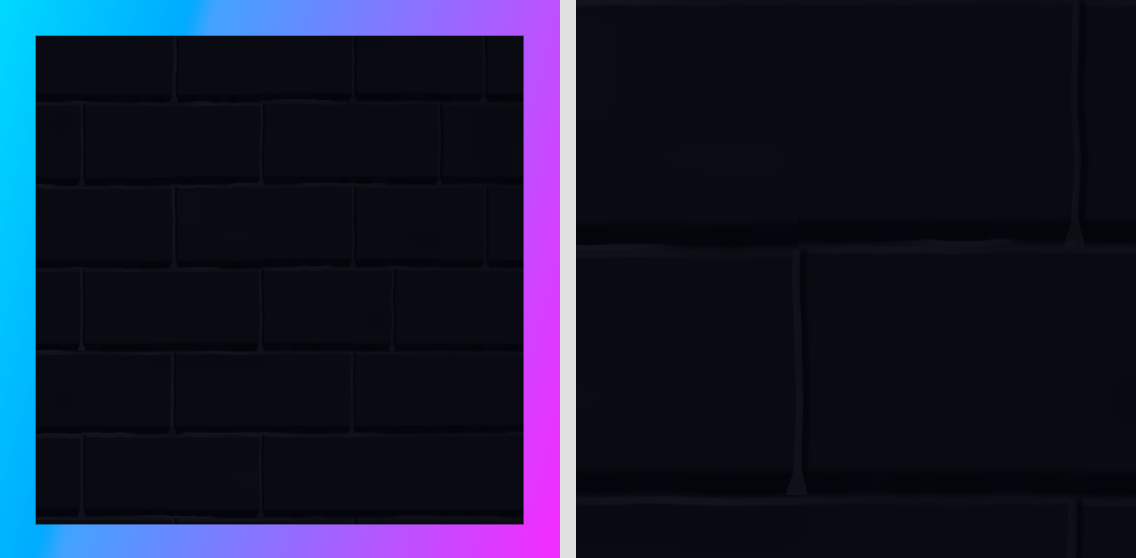
Left: the whole. Right: its middle third, enlarged.
Reproduce this texture procedurally as a Shadertoy shader.

```glsl
#define ROW_HEIGHT 0.1487
#define FIRST_ROW_Y 0.0733
#define BRICK_WIDTH 0.3203
#define JOINT_WIDTH 0.0026
#define SHORT_CUT 0.085
#define SHORT_ROWS 88
#define MERGED_ROWS 3
#define WALL_CENTER vec2(0.4993, 0.4981)
#define WALL_HALF vec2(0.4356, 0.4379)

const vec3 CYAN = vec3(0.0, 0.85, 1.0);
const vec3 AZURE = vec3(0.0, 0.67, 1.0);
const vec3 PERIWINKLE = vec3(0.26, 0.64, 1.0);
const vec3 MAGENTA = vec3(0.94, 0.18, 1.0);
const vec3 BRICK = vec3(0.036, 0.039, 0.071);
const vec3 SHADOW = vec3(0.014, 0.015, 0.042);
const vec3 MORTAR = vec3(0.074, 0.077, 0.112);

float hash(vec2 p) {
    vec3 q = fract(vec3(p.xyx) * 0.1031);
    q += dot(q, q.yzx + 33.33);
    return fract((q.x + q.y) * q.z);
}

float noise(vec2 p) {
    vec2 cell = floor(p), f = fract(p);
    f = f * f * (3.0 - 2.0 * f);
    return mix(mix(hash(cell), hash(cell + vec2(1, 0)), f.x),
               mix(hash(cell + vec2(0, 1)), hash(cell + vec2(1, 1)), f.x), f.y);
}

// Diagonal gradient with a soft crease between its two halves
vec3 frameColor(vec2 uv) {
    float t = uv.x + 0.28 * (1.0 - uv.y);
    vec3 color = mix(CYAN, AZURE, clamp(t / 0.345, 0.0, 1.0));
    color = mix(color, PERIWINKLE, smoothstep(0.335, 0.395, t));
    return mix(color, MAGENTA, clamp((t - 0.385) / 0.865, 0.0, 1.0));
}

vec3 wallColor(vec2 uv, float aa) {
    float q = (uv.y - FIRST_ROW_Y) / ROW_HEIGHT + 1.0;
    int row = int(floor(q));
    float rise = fract(q);
    vec3 color = BRICK + 0.005 * (noise(uv * vec2(9.0, 14.0)) - 0.5);

    // Bed joints: shadow above, worn light edge below
    float line = round(q);
    float span = floor((uv.x - 0.145) / BRICK_WIDTH + 0.5 * mod(line, 2.0));
    float ragged = noise(vec2(uv.x * 70.0, line * 7.0));
    float d = (q - line) * ROW_HEIGHT + 0.004 * (hash(vec2(span + 5.0, line)) - 0.5)
            + 0.0015 * (ragged - 0.5);
    float band = smoothstep(0.0, 0.003, d) * (1.0 - smoothstep(0.012, 0.018, d));
    color = mix(color, SHADOW, band * (0.65 + 0.35 * ragged));
    float fade = mix(1.0, 0.45, smoothstep(0.3, 0.9, uv.x));
    float wear = 0.35 + 0.65 * noise(vec2(uv.x * 22.0, line * 5.0 + 2.0));
    float edge = 1.0 - smoothstep(0.0012, 0.0028 + aa, abs(d + 0.003));
    color = mix(color, MORTAR, edge * wear * fade);

    // Loose mortar crumbs lying in the beds
    float crumbs = smoothstep(0.62, 0.85, noise(vec2(uv.x * 14.0, line * 3.0 + 9.0)));
    float bed = 1.0 - smoothstep(0.001, 0.002 + aa, abs(d - 0.001));
    color = mix(color, MORTAR, bed * crumbs * fade);

    // Upright joints, flared at the foot
    for (int i = 0; i < 3; i++) {
        bool last = i == 2;
        if (last && ((MERGED_ROWS >> row) & 1) == 1) continue;
        float x = ((row & 1) == 1 ? 0.1445 : 0.31) + float(i) * BRICK_WIDTH;
        if (last) x -= SHORT_CUT * float((SHORT_ROWS >> row) & 1);
        vec2 id = vec2(float(i), float(row));
        x += 0.004 * (hash(id + 3.0) - 0.5);
        x += 0.003 * (noise(vec2(x * 50.0, uv.y * 28.0)) - 0.5);
        float flare = 1.0 - smoothstep(0.0, 0.16, rise);
        float halfWidth = JOINT_WIDTH * (0.75 + 0.4 * hash(id)) + 0.004 * flare * flare;
        float dx = uv.x - x;
        float groove = smoothstep(0.0, 0.002, dx) * (1.0 - smoothstep(0.004, 0.008, dx));
        float body = 1.0 - smoothstep(0.97, 1.0, rise);
        color = mix(color, SHADOW, 0.8 * groove * body);
        float joint = 1.0 - smoothstep(halfWidth - aa, halfWidth + aa, abs(dx));
        float strength = fade * (0.6 + 0.4 * noise(vec2(x * 40.0, uv.y * 40.0)));
        color = mix(color, MORTAR, joint * body * max(strength, 0.7 * flare));
    }
    return color;
}

void mainImage(out vec4 fragColor, in vec2 fragCoord) {
    vec2 uv = fragCoord / iResolution.xy;
    float aa = 0.75 / iResolution.y;

    // Dark wall inset in the glowing frame
    vec2 outside = abs(uv - WALL_CENTER) - WALL_HALF;
    float inside = 1.0 - smoothstep(-aa, aa, max(outside.x, outside.y));
    fragColor = vec4(mix(frameColor(uv), wallColor(uv, aa), inside), 1.0);
}
```
